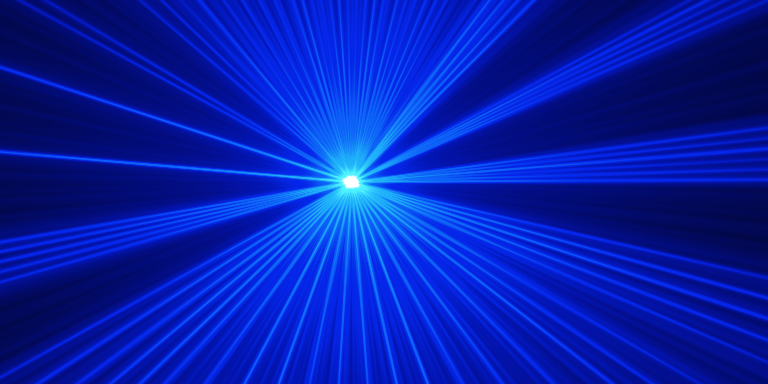
A Shadertoy shader for this background:

```glsl
// Blue laser show: fans of thin beams spread from one white-hot source.
// Each fan repeats its beams by angle; light adds up to one energy value,
// which a deep blue to cyan to white ramp turns into colour.

float hash(float n) { return fract(sin(n * 12.9898) * 43758.5453); }

// Signed difference of two angles in degrees, within -180..180
float angleDiff(float a, float b) { return mod(a - b + 180.0, 360.0) - 180.0; }

// Soft wedge of lit haze
float haze(float angle, float middle, float halfSpan, float feather) {
    return 1.0 - smoothstep(halfSpan, halfSpan + feather, abs(angleDiff(angle, middle)));
}

// Evenly spread beams between two angles
float fan(vec2 polar, float first, float last, float count, float gain) {
    float spacing = max(last - first, 0.01) / max(count - 1.0, 1.0);
    float rel = angleDiff(polar.y, 0.5 * (first + last));
    float mid = 0.5 * (count - 1.0);
    float i = clamp(round(rel / spacing + mid), 0.0, count - 1.0);
    float offAxis = rel - (i - mid) * spacing;
    float d = 2.0 * polar.x * abs(sin(radians(offAxis) * 0.5));
    float width = 0.0034 + 0.0022 * polar.x;
    float core = exp(-d * d / (width * width)) * (0.75 + 0.35 * hash(i + first));
    return gain * (core + 0.32 * exp(-d / 0.018)) * exp(-0.35 * polar.x);
}

vec3 laserRamp(float e) {
    vec3 c = mix(vec3(0.005, 0.02, 0.2), vec3(0.01, 0.05, 0.5), smoothstep(0.0, 0.3, e));
    c = mix(c, vec3(0.01, 0.08, 0.69), smoothstep(0.25, 0.5, e));
    c = mix(c, vec3(0.02, 0.15, 0.91), smoothstep(0.45, 0.72, e));
    c = mix(c, vec3(0.05, 0.38, 0.97), smoothstep(0.75, 1.1, e));
    c = mix(c, vec3(0.12, 0.69, 0.98), smoothstep(1.1, 1.6, e));
    c = mix(c, vec3(0.3, 0.95, 1.0), smoothstep(1.6, 2.3, e));
    return mix(c, vec3(1.0), smoothstep(2.5, 3.6, e));
}

void mainImage(out vec4 fragColor, in vec2 fragCoord) {
    vec2 p = (fragCoord - vec2(0.458, 0.526) * iResolution.xy) / iResolution.y;
    float r = length(p);
    float angle = mod(degrees(atan(p.y, p.x + 1e-6)), 360.0);
    vec2 polar = vec2(r, angle);

    // Glow around the source
    float energy = 0.07 + 0.55 * exp(-2.2 * r) + 0.55 * exp(-14.0 * r);
    vec2 core = p * vec2(1.0, 1.35);
    energy += 2.2 * exp(-dot(core, core) / 0.0003);

    // Lit haze inside the fans
    float wash = haze(angle, 278.0, 65.0, 9.0);
    wash += haze(angle, 93.0, 32.0, 24.0);
    wash += 0.8 * haze(angle, 49.0, 3.0, 8.0);
    wash += 0.9 * haze(angle, 26.0, 1.5, 5.0);
    wash += 0.9 * haze(angle, 4.0, 3.0, 3.0);
    wash += 0.7 * haze(angle, 192.8, 3.0, 4.0);
    energy += 0.36 * wash * exp(-0.8 * r);

    // Fine streaks in the haze
    float streaks = sin(radians(angle) * 97.0) + sin(radians(angle) * 161.0 + 1.3)
                  + 0.7 * sin(radians(angle) * 263.0 + 4.0);
    energy += 0.028 * streaks * (0.4 + wash) * smoothstep(0.03, 0.25, r);

    // Beams on the right and above
    energy += fan(polar, 0.3, 7.4, 6.0, 0.42);
    energy += fan(polar, 23.6, 28.3, 5.0, 0.42);
    energy += fan(polar, 45.0, 52.8, 4.0, 0.4);
    energy += fan(polar, 62.5, 76.0, 6.0, 0.28);
    energy += fan(polar, 80.0, 108.0, 11.0, 0.28);
    energy += fan(polar, 113.0, 125.0, 4.0, 0.24);
    energy += fan(polar, 130.0, 139.4, 4.0, 0.32);

    // Beams on the left
    energy += fan(polar, 149.3, 151.3, 2.0, 0.5);
    energy += fan(polar, 161.9, 161.9, 1.0, 0.75);
    energy += fan(polar, 175.1, 175.1, 1.0, 0.8);
    energy += fan(polar, 189.7, 195.9, 5.0, 0.5);

    // Floor beams
    energy += fan(polar, 209.1, 227.2, 6.0, 0.45);
    energy += fan(polar, 234.0, 314.9, 11.0, 0.5);
    energy += fan(polar, 322.2, 329.9, 3.0, 0.48);
    energy += fan(polar, 336.6, 347.0, 5.0, 0.45);

    fragColor = vec4(laserRamp(energy), 1.0);
}
```
